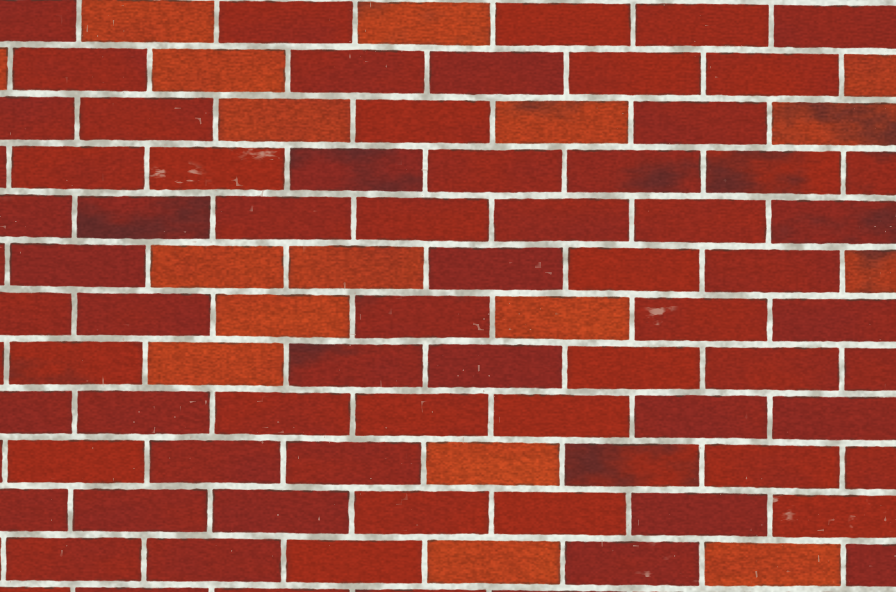
Write a Shadertoy shader that draws this texture.

```glsl
#define BRICK vec2(0.2343, 0.0827)   // brick pitch, in canvas heights
#define JOINT vec2(0.0092, 0.0112)   // mortar width, vertical and horizontal
#define STAGGER 0.52
#define TILT 0.0078
#define ORANGE_SHARE 0.2
#define SMOKED_SHARE 0.2
#define SCUFFED_SHARE 0.1
#define DEEP_RED vec3(0.53, 0.165, 0.135)
#define WARM_RED vec3(0.61, 0.175, 0.105)
#define ORANGE vec3(0.73, 0.28, 0.13)
#define SMOKE vec3(0.33, 0.17, 0.17)
#define MORTAR vec3(0.90, 0.92, 0.88)

float hash(vec2 p) {
    return fract(sin(dot(p, vec2(127.1, 311.7))) * 43758.5);
}

float noise(vec2 p) {
    vec2 i = floor(p), f = fract(p);
    f = f * f * (3.0 - 2.0 * f);
    return mix(mix(hash(i), hash(i + vec2(1, 0)), f.x),
               mix(hash(i + vec2(0, 1)), hash(i + vec2(1, 1)), f.x), f.y);
}

float fbm(vec2 p) {
    float sum = 0.0, amp = 0.5;
    for (int i = 0; i < 4; i++) {
        sum += amp * noise(p);
        p = p * 2.03 + 17.3;
        amp *= 0.5;
    }
    return sum / 0.9375;
}

// Brick-space position: whole part is the brick, fraction the place within it
vec2 wallCoord(vec2 p) {
    float down = 1.0 - p.y;
    float row = (down + TILT * (1.0 - p.x)) / BRICK.y;
    row += 0.035 * (noise(p * vec2(5.0, 9.0)) - 0.5);
    float course = floor(row);
    float col = (p.x - 0.130 + 0.01 * down * (1.0 - p.x / 1.515)) / BRICK.x;
    col -= STAGGER * mod(course, 2.0);
    col += 0.03 * (noise(vec2(col * 1.3, course * 7.1)) - 0.5);
    return vec2(col, row);
}

// Signed distance to the brick outline, negative inside
float brickDistance(vec2 cell, vec2 p) {
    vec2 q = abs(cell - 0.5) * BRICK - 0.5 * (BRICK - JOINT) + 0.002;
    float d = length(max(q, 0.0)) + min(max(q.x, q.y), 0.0) - 0.002;
    return d + 0.0028 * (fbm(p * 75.0) - 0.5);
}

vec3 brickColor(vec2 id, vec2 cell, vec2 p) {
    float tone = hash(id + 3.7);
    float cloud = fbm(p * vec2(9.0, 16.0) + id * 5.3);
    vec3 col = mix(DEEP_RED, WARM_RED, smoothstep(0.2, 0.8, 0.6 * tone + 0.4 * cloud));

    // Lighter fired bricks, unevenly coloured
    float fired = step(hash(id + 11.3), ORANGE_SHARE);
    col = mix(col, ORANGE, fired * (0.35 + 0.4 * tone + 0.45 * (cloud - 0.3)));

    // Smoky patches and darkened rims
    float smoked = step(hash(id + 23.9), SMOKED_SHARE);
    col = mix(col, SMOKE, smoked * 0.75 * smoothstep(0.4, 0.8, cloud));
    vec2 rim = abs(cell - 0.5) * 2.0;
    col = mix(col, SMOKE, 0.3 * smoothstep(0.72, 1.0, max(rim.x * rim.x, rim.y)) * cloud * 1.5);

    // Fine wire-cut grain
    float grain = noise(p * vec2(130.0, 330.0)) + noise(p * vec2(260.0, 300.0)) - 1.0;
    col *= 1.0 + (0.11 + 0.06 * fired) * grain;

    // Pale scrapes
    float scuffed = step(hash(id + 41.7), SCUFFED_SHARE);
    float scrape = smoothstep(0.62, 0.76, fbm(p * vec2(30.0, 65.0) + id))
                 * smoothstep(0.45, 0.65, noise(p * 14.0 + id * 3.1));
    return mix(col, vec3(0.78, 0.65, 0.58), 0.75 * scuffed * scrape);
}

vec3 mortarColor(vec2 p) {
    float age = smoothstep(1.3, 0.0, p.x + 0.5 * (1.0 - p.y));
    float dirt = smoothstep(0.4, 0.8, fbm(p * 32.0) + 0.16 * age);
    vec3 col = mix(MORTAR, vec3(0.66, 0.64, 0.58), 0.7 * dirt);
    return col * (0.95 + 0.1 * noise(p * 210.0));
}

void mainImage(out vec4 fragColor, in vec2 fragCoord) {
    vec2 p = fragCoord / iResolution.y;
    vec2 wall = wallCoord(p);
    vec2 id = floor(wall), cell = fract(wall);
    float d = brickDistance(cell, p);
    float soft = max(0.0016, 0.8 / iResolution.y);

    vec3 col = mix(mortarColor(p), brickColor(id, cell, p), smoothstep(soft, -soft, d));

    // Broken line of grime where mortar meets brick, heavier at the top edge
    float grime = smoothstep(0.0032, 0.0, abs(d + 0.001)) * smoothstep(0.45, 0.75, fbm(p * 48.0 + 9.0));
    col = mix(col, vec3(0.27, 0.22, 0.18), grime * mix(0.65, 0.3, cell.y));

    // Crumbs of mortar on the faces
    float crumb = smoothstep(0.93, 0.99, noise(p * 115.0)) * smoothstep(0.6, 0.8, noise(p * 10.0 + 4.0));
    col = mix(col, vec3(0.74, 0.64, 0.58), 0.6 * crumb);

    fragColor = vec4(clamp(col, 0.0, 1.0), 1.0);
}
```
